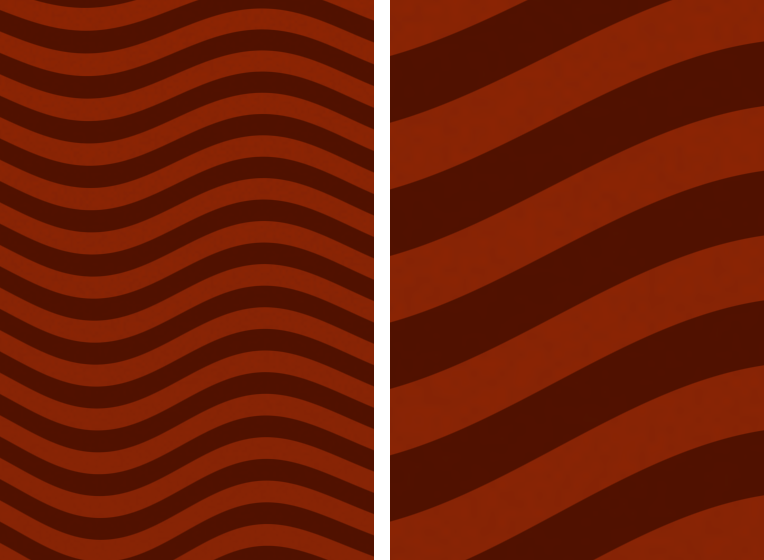
Left: the whole. Right: its middle third, enlarged.
A Shadertoy shader for this pattern:

```glsl
// Wavy rust and dark brown stripes whose swell deepens toward the bottom.

// Hash without sine, 0..1
float hash(vec2 p) {
    vec3 q = fract(p.xyx * 0.1031);
    q += dot(q, q.yzx + 33.33);
    return fract((q.x + q.y) * q.z);
}

float valueNoise(vec2 p) {
    vec2 cell = floor(p), f = fract(p);
    f = f * f * (3.0 - 2.0 * f);
    return mix(mix(hash(cell), hash(cell + vec2(1, 0)), f.x),
               mix(hash(cell + vec2(0, 1)), hash(cell + vec2(1, 1)), f.x), f.y);
}

// Downward offset at x of the stripe whose resting depth is given
float waveOffset(float x, float depth) {
    float amplitude = 0.054 - 0.0163 * exp(-2.95 * depth);
    float trough = 0.2285 + 0.045 * depth;
    float wavelength = 0.94 - 0.0586 * depth;
    float phase = 6.28319 * (x - trough) / wavelength;
    // The far right slope stretches out lower down
    float past = max(x - 0.7, 0.0);
    phase -= (5.5 * depth - 1.3) * past * past;
    return amplitude * cos(phase);
}

void mainImage(out vec4 fragColor, in vec2 fragCoord) {
    vec2 uv = fragCoord / iResolution.xy;
    float y = 1.0 - uv.y;

    // Recover the resting depth of the stripe passing through this point
    float depth = y;
    for (int i = 0; i < 4; i++) depth = y - waveOffset(uv.x, depth);

    // Equal light and dark bands with smoothed edges
    float band = (depth - 0.0553) / 0.0778;
    float fromCentre = abs(fract(band + 0.25) - 0.5);
    float blur = 0.7 * fwidth(band);
    float light = 1.0 - smoothstep(0.25 - blur, 0.25 + blur, fromCentre);

    // Faint mottling and a slightly warmer top
    float mottle = valueNoise(uv * vec2(120, 180)) - 0.5;
    float warmth = clamp(0.75 - 1.1 * y + 0.6 * mottle, 0.0, 1.0);
    vec3 rust = mix(vec3(0.53, 0.14, 0.02), vec3(0.55, 0.14, 0.01), warmth);
    vec3 brown = vec3(0.315, 0.068, 0.0);

    vec3 colour = mix(brown, rust, light) * (1.0 + 0.02 * mottle);
    fragColor = vec4(colour, 1.0);
}
```
